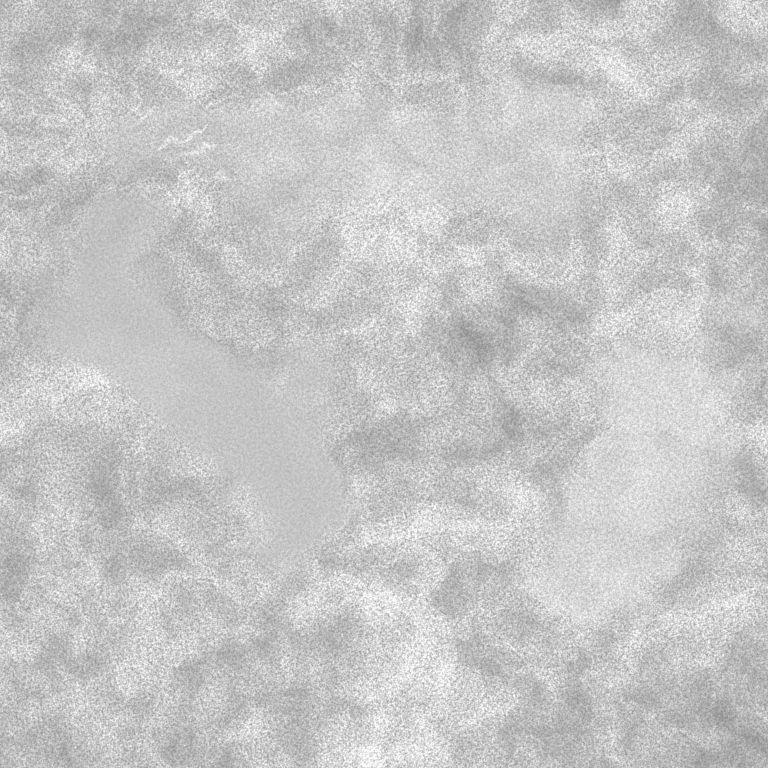
A WebGL 2 fragment shader for this texture:

```glsl
#version 300 es
precision highp float;
precision highp int;
// Worn pale plaster: cloudy grey blotches and light veins under a fine
// speckle. Gradient noise gives every scale; three warped capsules mark
// rubbed patches where the speckle fades, with faint diagonal scratches.

#define BASE_TONE 0.777
#define CLOUD_SCALE 3.7
#define CLOUD_AMOUNT 0.125
#define MOTTLE_SCALE 17.0
#define MOTTLE_AMOUNT 0.105
#define VEIN_AMOUNT 0.05
#define GRAIN_SCALE 235.0
#define GRAIN_AMOUNT 0.165
#define SMOOTH_GRAIN 0.38
#define EDGE_SHADE 0.025
#define SCRATCH_AMOUNT 0.11

uniform vec2 u_resolution;
out vec4 outColor;

const mat2 TURN = mat2(0.8, 0.6, -0.6, 0.8);

uint hash(uvec2 cell) {
  uint h = cell.x * 1664525u + cell.y * 22695477u + 1013u;
  h = (h ^ (h >> 16)) * 73244475u;
  h = (h ^ (h >> 15)) * 73244475u;
  return h ^ (h >> 16);
}

// Dot product of a cell corner's random unit gradient with the offset.
float corner(ivec2 cell, vec2 offset) {
  float angle = float(hash(uvec2(cell)) & 65535u) * 6.28318 / 65536.0;
  return dot(vec2(cos(angle), sin(angle)), offset);
}

float gradientNoise(vec2 p) {
  ivec2 i = ivec2(floor(p));
  vec2 f = fract(p);
  vec2 w = f * f * f * (f * (f * 6.0 - 15.0) + 10.0);
  float low = mix(corner(i, f), corner(i + ivec2(1, 0), f - vec2(1, 0)), w.x);
  float high = mix(corner(i + ivec2(0, 1), f - vec2(0, 1)),
                   corner(i + ivec2(1, 1), f - vec2(1, 1)), w.x);
  return mix(low, high, w.y);
}

float fbm(vec2 p, int octaves) {
  float sum = 0.0, gain = 1.0;
  for (int k = 0; k < octaves; k++) {
    sum += gain * gradientNoise(p);
    p = TURN * p * 2.03 + 17.3;
    gain *= 0.58;
  }
  return sum;
}

// Distance to a segment, used for the rubbed patches.
float segmentDistance(vec2 p, vec2 a, vec2 b) {
  vec2 pa = p - a, ba = b - a;
  return length(pa - ba * clamp(dot(pa, ba) / dot(ba, ba), 0.0, 1.0));
}

float patchMask(vec2 p, vec2 a, vec2 b, float radius) {
  return 1.0 - smoothstep(radius * 0.55, radius * 1.3, segmentDistance(p, a, b));
}

void main() {
  vec2 uv = gl_FragCoord.xy / u_resolution;
  vec2 warp = vec2(fbm(uv * 5.0 + 3.1, 5), fbm(uv * 5.0 + 41.7, 5));
  vec2 p = uv + 0.09 * warp;

  // Rubbed patches: a grey slab, a pale arc and a pale corner
  float slab = patchMask(p, vec2(0.15, 0.60), vec2(0.38, 0.39), 0.10);
  float arc = patchMask(p, vec2(0.18, 0.80), vec2(0.68, 0.80), 0.08);
  float pale = patchMask(p, vec2(0.90, 0.51), vec2(0.80, 0.29), 0.10);
  float rubbed = max(slab, max(0.55 * arc, 0.65 * pale));
  float rough = 1.0 - rubbed;

  // Broad clouds, ragged mottling and light veins
  float cloud = fbm(uv * CLOUD_SCALE + 0.4 * warp + 8.6, 5);
  float mottle = fbm(uv * MOTTLE_SCALE + 0.5 * warp + 63.2, 5);
  float ridge = 1.0 - abs(fbm(uv * 8.0 + 0.6 * warp + 29.4, 4)) * 2.5;
  float vein = smoothstep(0.45, 1.0, ridge) - 0.3;
  float tone = BASE_TONE + CLOUD_AMOUNT * cloud * (0.35 + 0.65 * rough);
  tone += rough * (MOTTLE_AMOUNT * mottle + VEIN_AMOUNT * vein);
  tone += 0.045 * arc + 0.065 * pale;

  // Darker border and a thin crease along the slab
  vec2 inset = min(uv, 1.0 - uv);
  float border = 1.0 - smoothstep(0.03, 0.13, min(inset.x, inset.y) + 0.06 * warp.x);
  float crease = exp(-pow((slab - 0.25) / 0.16, 2.0));
  tone -= EDGE_SHADE * (border + crease * smoothstep(-0.1, 0.4, warp.y));

  // Short diagonal scratches within the pale arc
  vec2 along = mat2(0.707, -0.707, 0.707, 0.707) * p;
  float stroke = smoothstep(0.22, 0.55, gradientNoise(along * vec2(9.0, 75.0)));
  float scratchZone = 1.0 - smoothstep(0.05, 0.2, distance(uv, vec2(0.23, 0.83)));
  tone += SCRATCH_AMOUNT * stroke * scratchZone;

  // Fine speckle, weaker in dark blotches and rubbed patches
  vec2 q = TURN * uv * GRAIN_SCALE;
  float grain = gradientNoise(q) + 1.2 * gradientNoise(TURN * q * 1.83 + 91.7);
  float strength = mix(0.65, 1.15, smoothstep(0.66, 0.84, tone));
  strength *= mix(SMOOTH_GRAIN, 1.0, rough);
  tone += GRAIN_AMOUNT * strength * grain;

  outColor = vec4(vec3(clamp(tone, 0.58, 0.98)), 1.0);
}
```
